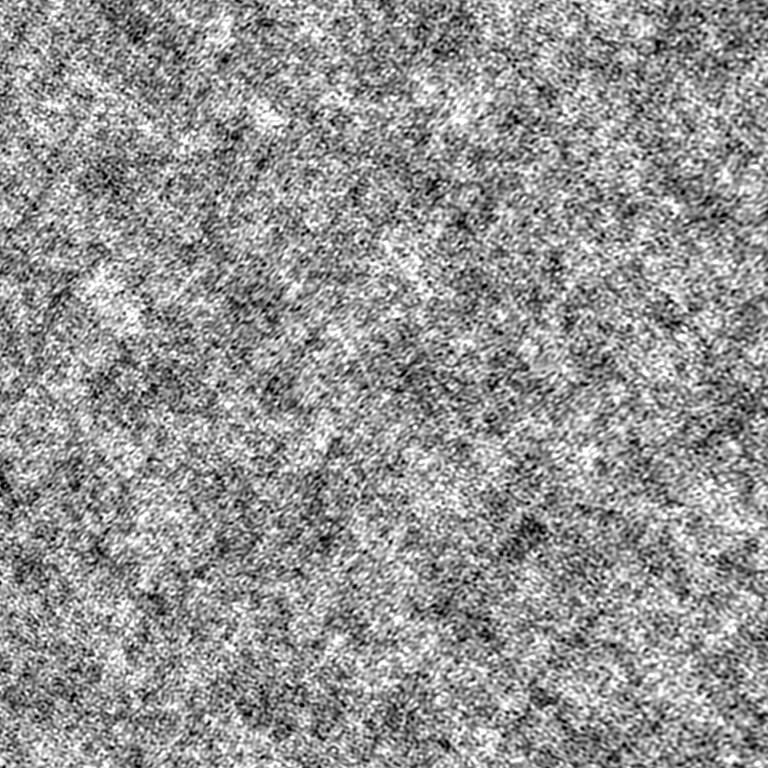
Reproduce this texture procedurally as a WebGL 1 fragment shader.

```glsl
precision highp float;
// Fine grey grain: many random sine waves layered over a gently warped plane.

uniform vec2 u_resolution;

float hash(float n) {
  return fract(sin(n * 12.9898) * 43758.5453);
}

// Bends the plane so that grain size and direction drift across the canvas.
vec2 warp(vec2 p) {
  vec2 bend = 0.02 * sin(6.0 * p.yx + vec2(0.2, 1.2));
  vec2 ripple = 0.006 * sin(19.0 * p.yx + vec2(2.0, 4.5) + 7.0 * p);
  return p * (1.12 - 0.14 * p.x) + bend + ripple;
}

// Sum of plane waves with evenly spread directions, scaled to unit variance.
float grain(vec2 p) {
  const float WAVES = 144.0;
  float sum = 0.0;
  for (float i = 0.0; i < WAVES; i++) {
    float angle = 2.39996 * i + 0.9 * hash(i + 1.0);
    float phase = 6.2832 * hash(i + 211.0);
    float cycles = 3.0 + 150.0 * pow((i + hash(i + 431.0)) / WAVES, 1.25);
    vec2 direction = vec2(cos(angle), sin(angle));
    sum += sin(6.2832 * cycles * dot(p, direction) + phase);
  }
  return sum * sqrt(2.0 / WAVES);
}

void main() {
  vec2 p = gl_FragCoord.xy / u_resolution;
  float grey = 0.582 + 0.195 * grain(warp(p));
  gl_FragColor = vec4(vec3(clamp(grey, 0.0, 1.0)), 1.0);
}
```
